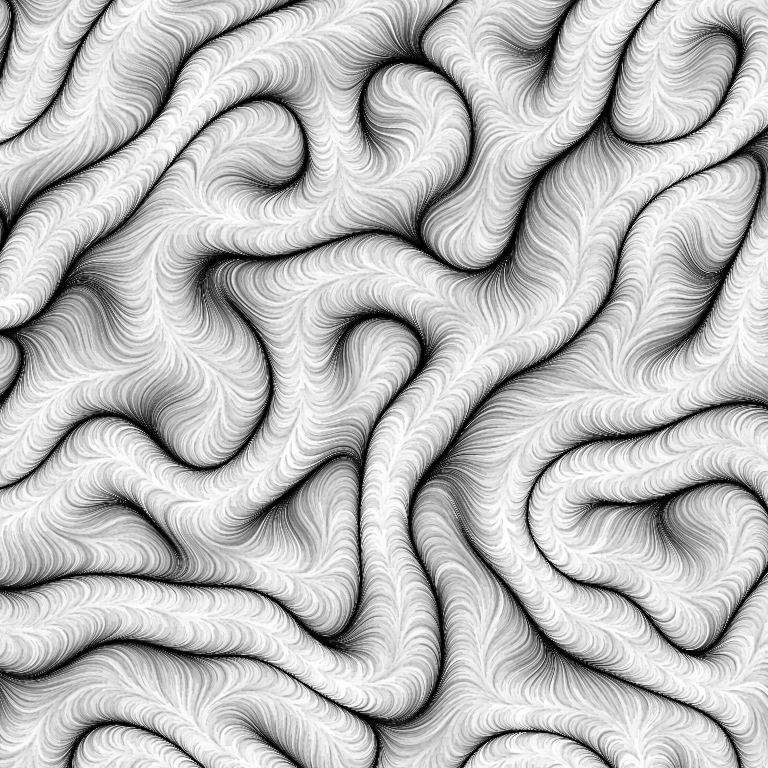
Give the GLSL for this pattern, as a three.js fragment shader.

```glsl
varying vec2 vUv;

vec2 randomGradient(vec2 cell) {
  float turn = fract(sin(dot(cell, vec2(127.1, 311.7))) * 43758.545);
  return vec2(cos(6.2832 * turn), sin(6.2832 * turn));
}

float gradientNoise(vec2 p) {
  vec2 i = floor(p);
  vec2 f = p - i;
  vec2 u = f * f * f * (f * (f * 6.0 - 15.0) + 10.0);
  float a = dot(randomGradient(i), f);
  float b = dot(randomGradient(i + vec2(1.0, 0.0)), f - vec2(1.0, 0.0));
  float c = dot(randomGradient(i + vec2(0.0, 1.0)), f - vec2(0.0, 1.0));
  float d = dot(randomGradient(i + vec2(1.0, 1.0)), f - vec2(1.0, 1.0));
  return mix(mix(a, b, u.x), mix(c, d, u.x), u.y);
}

// Heading of the hairs; its wide range winds the flow into curls
float flowAngle(vec2 p) {
  return 15.5 * gradientNoise(p * 4.2 + vec2(3.7, 8.2))
       + 1.3 * gradientNoise(p * 7.5 + 21.4);
}

// Sparse grains of ink with a mean near one
float inkSeed(vec2 p) {
  return 9.0 * smoothstep(0.12, 0.48, gradientNoise(p * 280.0 + 11.3));
}

void main() {
  const float stepLength = 0.0016;
  vec2 p = vUv;
  float crowding = 1.0;
  float ink = 0.0;

  // Walk upstream, gathering ink weighted by how much the flow squeezes it
  for (int i = 0; i < 62; i++) {
    float angle = flowAngle(p);
    vec2 along = vec2(cos(angle), sin(angle));
    vec2 across = vec2(-along.y, along.x);
    float divergence = (flowAngle(p + across * 0.002) - angle) / 0.002;

    // Hairs too thin to resolve blend into an even tone
    float seed = mix(inkSeed(p), 1.0, smoothstep(4.0, 18.0, crowding));
    ink += seed * crowding * stepLength;

    crowding *= exp(-divergence * stepLength);
    p -= along * stepLength;
    if (crowding < 0.01 || ink > 1.5) break;
  }

  // Layered ink absorbs light: white ridges, black creases
  gl_FragColor = vec4(vec3(exp(-6.6 * ink)), 1.0);
}
```
